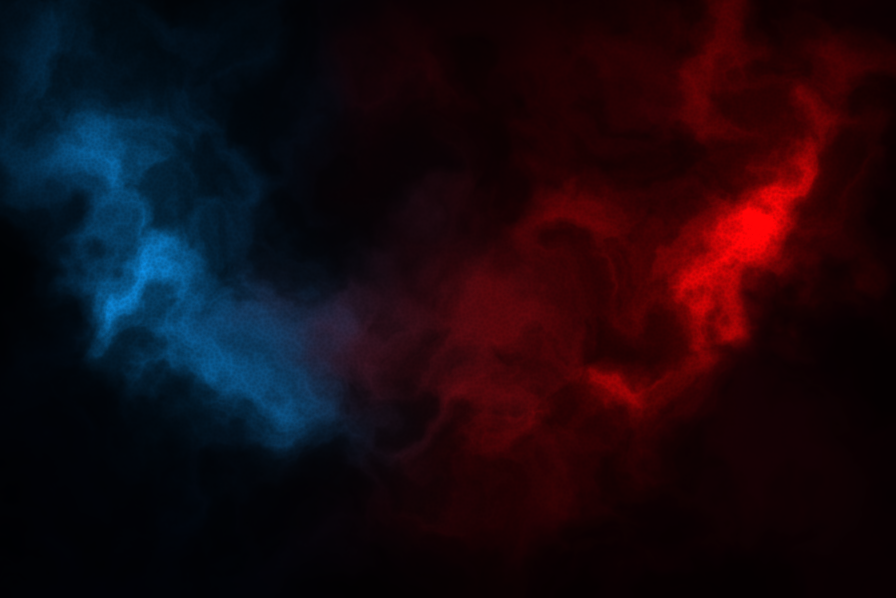
Write a WebGL 2 fragment shader that draws this background.

```glsl
#version 300 es
precision highp float;

#define CLOUD_SCALE 4.2
#define WARP_SCALE 3.0
#define WARP_AMOUNT 0.32
#define OCTAVES 5
#define GRAIN_SCALE 150.0
#define GRAIN_AMOUNT 0.22
#define BLUE_GLOW vec3(0.025, 0.36, 0.57)
#define RED_GLOW vec3(0.80, 0.012, 0.010)
#define BLUE_SHADE vec3(0.004, 0.010, 0.030)
#define RED_SHADE vec3(0.045, 0.002, 0.010)

uniform vec2 u_resolution;
out vec4 fragColor;

vec2 hash2(vec2 p) {
    vec3 h = fract(p.xyx * vec3(0.1031, 0.1030, 0.0973));
    h += dot(h, h.yzx + 33.33);
    return fract((h.xx + h.yz) * h.zy);
}

// Distance to the nearest scattered cell point
float cellular(vec2 p) {
    vec2 cell = floor(p);
    vec2 local = fract(p);
    float nearest = 4.0;
    for (int y = -1; y <= 1; y++) {
        for (int x = -1; x <= 1; x++) {
            vec2 offset = vec2(x, y);
            vec2 delta = offset + hash2(cell + offset + 50.0) - local;
            nearest = min(nearest, dot(delta, delta));
        }
    }
    return sqrt(nearest);
}

// Rotated octaves of cellular noise, averaging about 0.47
float clouds(vec2 p) {
    float total = 0.0;
    float weight = 0.5;
    mat2 turn = mat2(0.8, 0.6, -0.6, 0.8);
    for (int i = 0; i < OCTAVES; i++) {
        total += weight * cellular(p);
        p = turn * p * 2.03 + 3.7;
        weight *= 0.5;
    }
    return total;
}

// Soft glow around the segment from a to b
float band(vec2 p, vec2 a, vec2 b, float width) {
    vec2 along = b - a;
    float t = clamp(dot(p - a, along) / dot(along, along), 0.0, 1.0);
    float d = length(p - a - along * t) / width;
    return exp(-d * d);
}

float blueDensity(vec2 p) {
    float glow = 0.40 * band(p, vec2(0.17, 0.66), vec2(0.21, 0.48), 0.085);
    glow += 0.26 * band(p, vec2(0.21, 0.48), vec2(0.35, 0.31), 0.08);
    glow += 0.32 * band(p, vec2(0.12, 0.76), vec2(0.32, 0.40), 0.20);
    glow += 0.15 * band(p, vec2(0.10, 0.86), vec2(0.47, 0.30), 0.29);
    // Dark bank below the lower left edge
    float bank = 0.20 + 0.38 * exp(-p.x * p.x / 0.0625);
    return glow * mix(0.22, 1.0, smoothstep(-0.10, 0.06, p.y - bank));
}

float redDensity(vec2 p) {
    float glow = 0.44 * band(p, vec2(1.25, 0.68), vec2(1.19, 0.45), 0.085);
    glow += 0.36 * band(p, vec2(1.17, 0.43), vec2(0.98, 0.29), 0.075);
    glow += 0.25 * band(p, vec2(1.21, 1.00), vec2(1.25, 0.65), 0.10);
    glow += 0.18 * band(p, vec2(1.28, 0.55), vec2(1.46, 0.86), 0.11);
    glow += 0.15 * band(p, vec2(0.98, 0.60), vec2(1.10, 0.45), 0.09);
    glow += 0.18 * band(p, vec2(1.22, 0.80), vec2(0.92, 0.30), 0.28);
    // Dark bank below the lower right edge
    float bank = 0.345 + 0.6 * (p.x - 1.06);
    glow *= mix(0.34, 1.0, smoothstep(-0.09, 0.05, p.y - bank));
    // Faint trails into the middle
    glow += 0.16 * band(p, vec2(1.00, 0.29), vec2(0.82, 0.20), 0.11);
    glow += 0.13 * band(p, vec2(0.57, 0.47), vec2(0.78, 0.40), 0.12);
    glow += 0.08 * band(p, vec2(0.67, 0.85), vec2(0.70, 0.76), 0.10);
    return glow;
}

void main() {
    vec2 uv = gl_FragCoord.xy / u_resolution;
    vec2 p = vec2(uv.x * 1.5, uv.y);

    // Warp the glows into ragged smoke
    vec2 drift = vec2(clouds(p * WARP_SCALE), clouds(p * WARP_SCALE + 17.3));
    vec2 q = p + WARP_AMOUNT * (drift - 0.47);
    float smoke = smoothstep(0.20, 0.72, clouds(q * CLOUD_SCALE + 5.0));
    float grain = 1.0 + GRAIN_AMOUNT * (cellular(p * GRAIN_SCALE) - 0.48);
    float texture1 = (0.42 + 1.12 * smoke) * grain;

    // Shade the base and add both glows
    vec3 color = mix(BLUE_SHADE, RED_SHADE, smoothstep(0.35, 0.85, p.x));
    color *= 0.6 + 0.8 * smoke;
    color += BLUE_GLOW * blueDensity(q) * texture1;
    color += RED_GLOW * redDensity(q) * texture1;

    // Darken the outer rim
    vec2 rim = smoothstep(vec2(0.0), vec2(0.10, 0.16), min(uv, 1.0 - uv));
    color *= mix(0.62, 1.0, rim.x * rim.y);
    fragColor = vec4(clamp(color, 0.0, 1.0), 1.0);
}
```
